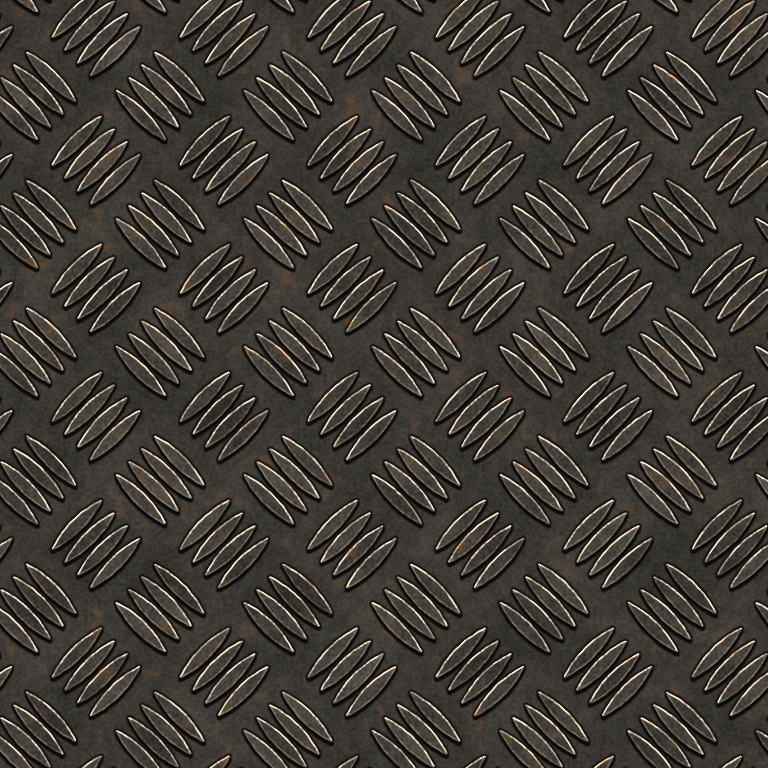
Give the GLSL for this texture, as a WebGL 1 fragment shader.

```glsl
precision highp float;

uniform vec2 u_resolution;

const float REPEATS = 6.0;
const float BAR_SPACING = 0.2;
const vec2 BAR_HALF_SIZE = vec2(0.374, 0.061);
const float BAR_ROUNDING = 0.015;
const vec2 LIGHT = vec2(0.68, 0.733); // in the diagonal lattice frame

const vec3 SHADOW = vec3(0.045, 0.038, 0.036);
const vec3 PLATE_DARK = vec3(0.155, 0.147, 0.132);
const vec3 PLATE_LIGHT = vec3(0.31, 0.298, 0.273);
const vec3 FACE_DARK = vec3(0.165, 0.158, 0.14);
const vec3 FACE_LIGHT = vec3(0.38, 0.36, 0.32);
const vec3 EDGE_BRIGHT = vec3(0.98, 0.95, 0.87);
const vec3 EDGE_RUSTY = vec3(0.92, 0.70, 0.45);
const vec3 RUST = vec3(0.44, 0.30, 0.19);

float hash(vec2 p) {
  vec3 q = fract(p.xyx * 0.1031);
  q += dot(q, q.yzx + 33.33);
  return fract((q.x + q.y) * q.z);
}

vec2 gradient(vec2 corner) {
  float angle = 6.2832 * hash(corner);
  return vec2(cos(angle), sin(angle));
}

float gradientNoise(vec2 p) {
  vec2 i = floor(p), f = fract(p);
  vec2 u = f * f * f * (f * (f * 6.0 - 15.0) + 10.0);
  vec2 e = vec2(1.0, 0.0);
  float low = mix(dot(gradient(i), f), dot(gradient(i + e), f - e), u.x);
  float high = mix(dot(gradient(i + e.yx), f - e.yx),
                   dot(gradient(i + e.xx), f - e.xx), u.x);
  return mix(low, high, u.y);
}

float fbm(vec2 p) {
  float sum = 0.0, amplitude = 0.8;
  for (int i = 0; i < 4; i++) {
    sum += amplitude * gradientNoise(p);
    p = mat2(1.6, 1.2, -1.2, 1.6) * p + 17.3;
    amplitude *= 0.55;
  }
  return sum;
}

// Signed distance to a pointed lens lying along x.
float lensDistance(vec2 p, vec2 halfSize) {
  p = abs(p);
  float radius = 0.5 * (halfSize.x * halfSize.x / halfSize.y + halfSize.y);
  float offset = radius - halfSize.y;
  bool pastTip = (p.x - halfSize.x) * offset > p.y * halfSize.x;
  return pastTip ? length(p - vec2(halfSize.x, 0.0))
                 : length(p + vec2(0.0, offset)) - radius;
}

// Groups of four bars, turned in alternate cells: x = distance, y = bar seed.
vec2 treadBars(vec2 p) {
  vec2 cell = floor(p + 0.5);
  vec2 q = p - cell;
  if (mod(cell.x + cell.y, 2.0) < 0.5) q = q.yx;
  float slot = clamp(floor(q.y / BAR_SPACING), -2.0, 1.0) + 0.5;
  q.y -= slot * BAR_SPACING;
  float dist = lensDistance(q, BAR_HALF_SIZE) - BAR_ROUNDING;
  return vec2(dist, hash(cell + 60.0 + slot * vec2(7.1, 3.7)));
}

void main() {
  float size = min(u_resolution.x, u_resolution.y);
  vec2 tile = gl_FragCoord.xy / size * REPEATS;
  float pixel = 1.4142 * REPEATS / size;

  // Diagonal lattice with slightly chipped outlines
  vec2 p = vec2(tile.x + tile.y - 0.5, tile.y - tile.x);
  p += 0.007 * vec2(gradientNoise(p * 11.0), gradientNoise(p * 11.0 + 41.0));
  vec2 bar = treadBars(p);
  float dist = bar.x;
  float facing = (treadBars(p + 0.006 * LIGHT).x - dist) / 0.006;
  float shadowDist = treadBars(p + 0.028 * LIGHT).x;

  // Wear layers
  float mottle = fbm(tile * 1.6);
  float grime = fbm(tile * 11.0 + 31.0);
  float grain = gradientNoise(tile * 38.0);
  float wear = smoothstep(-0.4, 0.4, gradientNoise(tile * 6.0 + 9.0) + 0.6 * grain);
  float rust = smoothstep(0.25, 0.6, fbm(tile * 6.0 + 73.0) + 0.4 * mottle);

  // Floor of the plate, with contact and thrown shadows
  float plateTone = 0.5 + 0.4 * mottle + 0.3 * grime + 0.35 * grain;
  vec3 plate = mix(PLATE_DARK, PLATE_LIGHT, clamp(plateTone, 0.0, 1.2));
  plate = mix(plate, RUST, 0.4 * rust);
  float contactShade = 1.0 - smoothstep(0.006, 0.036, dist);
  float thrownShade = 1.0 - smoothstep(0.0, 0.032, shadowDist);
  plate = mix(plate, SHADOW, max(0.8 * contactShade, thrownShade));

  // Raised bar faces
  float faceTone = 0.42 + 0.3 * (bar.y - 0.5) + 0.4 * mottle + 0.3 * grime + 0.4 * grain;
  vec3 face = mix(FACE_DARK, FACE_LIGHT, clamp(faceTone, 0.0, 1.1));
  face = mix(face, RUST, 0.4 * rust);

  // Thin worn rim, brightest where it faces the light
  float rim = 1.0 - smoothstep(0.004, 0.006 + pixel, abs(dist + 0.011));
  float shine = mix(0.22, 1.0, smoothstep(-0.5, 0.8, facing)) * mix(0.5, 1.25, wear);
  vec3 edgeColor = mix(EDGE_BRIGHT, EDGE_RUSTY, 0.2 + 0.6 * rust);
  face = mix(face, edgeColor, rim * min(shine, 1.0));

  float coverage = 1.0 - smoothstep(-0.5 * pixel, 0.5 * pixel, dist);
  gl_FragColor = vec4(mix(plate, face, coverage), 1.0);
}
```
